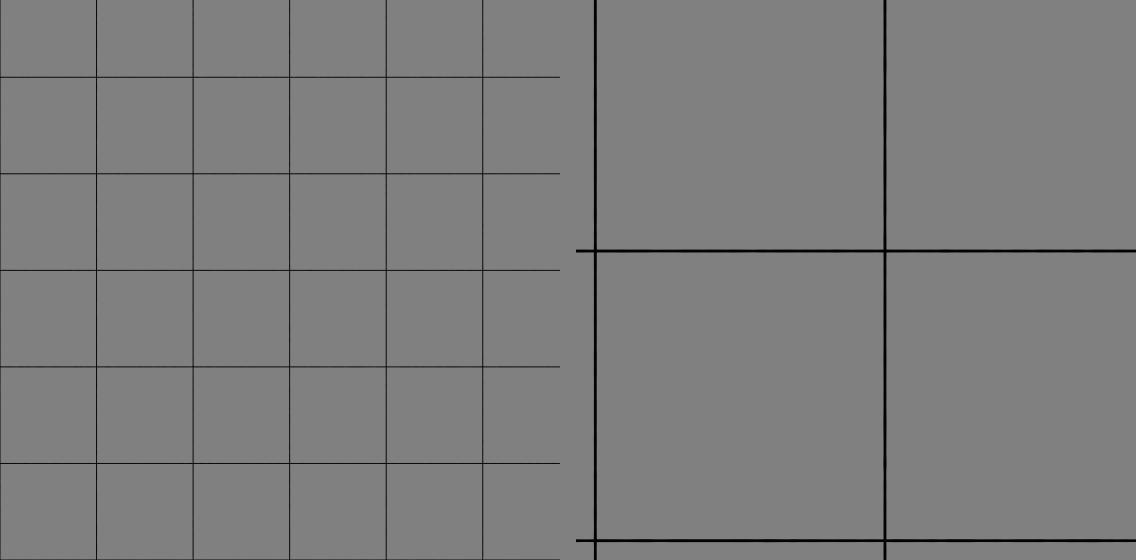
Left, the full canvas; right, a detail of the centre.
This pattern is drawn by a three.js fragment shader. Its source:

```glsl
varying vec2 vUv;

const float REPEATS = 5.8;
const float LINE_WIDTH = 0.0017;
const float WOBBLE = 0.0003;
const float WOBBLE_SCALE = 140.0;
const vec3 TILE_GRAY = vec3(0.503);
const vec3 LINE_BLACK = vec3(0.01);

vec2 hashGradient(vec2 cell) {
  vec2 k = vec2(dot(cell, vec2(127.1, 311.7)), dot(cell, vec2(269.5, 183.3)));
  return 2.0 * fract(sin(k) * 43758.55) - 1.0;
}

float gradientNoise(vec2 p) {
  vec2 i = floor(p);
  vec2 f = fract(p);
  vec2 u = f * f * f * (f * (f * 6.0 - 15.0) + 10.0);
  vec2 e = vec2(1.0, 0.0);
  float low = mix(dot(hashGradient(i), f),
                  dot(hashGradient(i + e.xy), f - e.xy), u.x);
  float high = mix(dot(hashGradient(i + e.yx), f - e.yx),
                   dot(hashGradient(i + e.xx), f - e.xx), u.x);
  return mix(low, high, u.y);
}

// Signed distance to the nearest grid line, in canvas units
float lineOffset(float x, float repeats) {
  return (fract(x * repeats + 0.5) - 0.5) / repeats;
}

// Share of a pixel-wide interval covered by a line
float lineCoverage(float offset, float width, float pixel) {
  float right = clamp((0.5 * width - offset) / pixel + 0.5, 0.0, 1.0);
  float left = clamp((-0.5 * width - offset) / pixel + 0.5, 0.0, 1.0);
  return right - left;
}

// Line with slightly uneven edges along its length
float roughLine(float across, float along, float repeats, float width, float pixel, float seed) {
  float row = floor(across * repeats + 0.5);
  float wear = gradientNoise(vec2(along * WOBBLE_SCALE, row * 7.37 + seed));
  return lineCoverage(lineOffset(across, repeats), width + WOBBLE * wear, pixel);
}

void main() {
  vec2 pixel = max(fwidth(vUv), vec2(0.00001));
  float vertical = roughLine(vUv.x, vUv.y, REPEATS, LINE_WIDTH, pixel.x, 0.31);
  float horizontal = roughLine(vUv.y, vUv.x, REPEATS, LINE_WIDTH, pixel.y, 53.67);

  // Union of both line directions
  float grid = 1.0 - (1.0 - vertical) * (1.0 - horizontal);
  gl_FragColor = vec4(mix(TILE_GRAY, LINE_BLACK, grid), 1.0);
}
```
